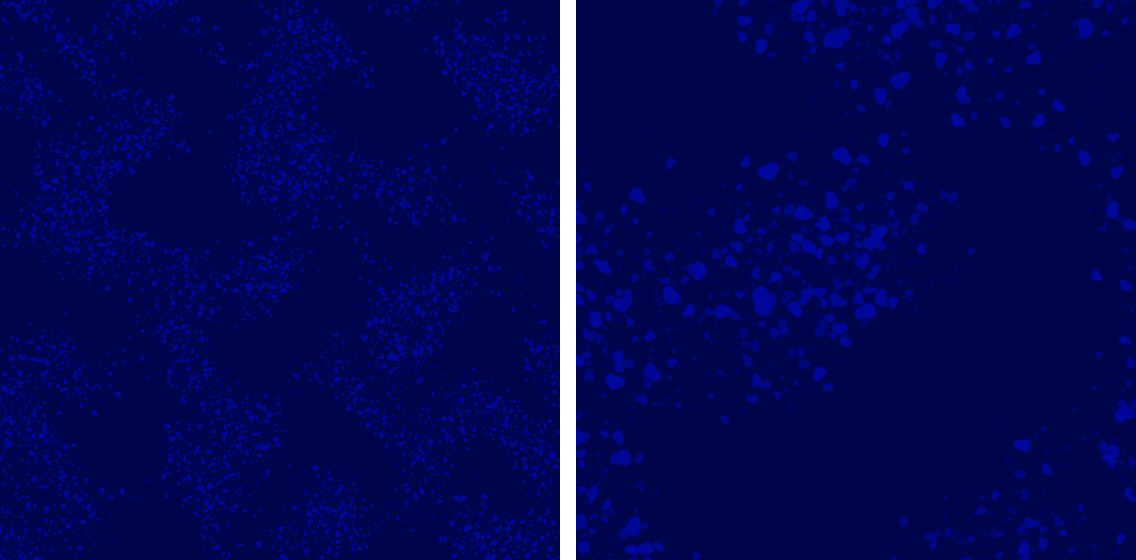
Left, the full canvas; right, a detail of the centre.
Give the GLSL for this texture, as a WebGL 2 fragment shader.

```glsl
#version 300 es
precision highp float;
// Deep blue ground sprinkled with irregular brighter blue specks.
// Three sizes of cellular specks are thinned by a field of warped, layered
// sines, which gathers them into loose clusters and leaves empty hollows.

uniform vec2 u_resolution;
out vec4 fragColor;

const vec3 GROUND = vec3(0.0, 0.016, 0.295);
const vec3 SPECK = vec3(0.0, 0.03, 0.62);

// Per layer: cells across, smallest radius, largest radius, peak density
const vec4 LARGE = vec4(72.0, 0.0032, 0.0055, 0.45);
const vec4 MEDIUM = vec4(110.0, 0.0018, 0.0034, 0.62);
const vec4 TINY = vec4(180.0, 0.0007, 0.0017, 0.85);

// Range of opacity in each layer
const vec2 LARGE_OPACITY = vec2(0.85, 1.0);
const vec2 MEDIUM_OPACITY = vec2(0.55, 1.0);
const vec2 TINY_OPACITY = vec2(0.12, 0.6);

const float EDGE_SOFTNESS = 0.0019;
const float CLUSTER_FREQUENCY = 17.0;
const vec2 CLUSTER_RANGE = vec2(-1.6, 2.6);
const float TAU = 6.2831853;

uint mixBits(uint n) {
    n = (n ^ (n >> 16)) * 0x7feb352du;
    n = (n ^ (n >> 15)) * 0x846ca68bu;
    return n ^ (n >> 16);
}

// Four random values in 0..1 for a cell
vec4 hash4(vec2 cell, uint seed) {
    uvec2 c = uvec2(ivec2(cell) + 4096);
    uint a = mixBits(c.x + mixBits(c.y + mixBits(seed)));
    uint b = mixBits(a + 1u);
    uint d = mixBits(b + 2u);
    uint e = mixBits(d + 3u);
    return vec4(uvec4(a, b, d, e) >> 8) / 16777216.0;
}

// Warped sines in turning directions: 0 in hollows, 1 in clusters
float clusterField(vec2 p) {
    p += 0.035 * sin(p.yx * vec2(19.0, 23.0) + vec2(1.3, 4.1));
    float sum = 0.0;
    float frequency = CLUSTER_FREQUENCY;
    for (int i = 0; i < 5; i++) {
        float angle = 2.4 * float(i) + 0.5;
        vec2 direction = vec2(cos(angle), sin(angle));
        sum += sin(dot(p, direction) * frequency + 1.7 * float(i * i));
        frequency *= 1.22;
    }
    return smoothstep(CLUSTER_RANGE.x, CLUSTER_RANGE.y, sum);
}

// Approximate signed distance to a lumpy, slightly stretched disc
float speckDistance(vec2 d, float radius, vec2 shape) {
    float angle = atan(d.y, d.x + 1e-7);
    float lumps = 0.17 * sin(2.0 * angle + TAU * shape.x)
                + 0.12 * sin(3.0 * angle + TAU * shape.y);
    return length(d) - radius * (1.0 + lumps);
}

// Strongest coverage among the specks of the neighbouring cells
float speckLayer(vec2 p, vec4 layer, vec2 opacity, uint seed, float edge) {
    vec2 home = floor(p * layer.x);
    float coverage = 0.0;
    for (int y = -1; y <= 1; y++) {
        for (int x = -1; x <= 1; x++) {
            vec2 cell = home + vec2(x, y);
            vec4 place = hash4(cell, seed);
            vec4 look = hash4(cell, seed + 17u);
            vec2 center = (cell + place.xy) / layer.x;
            float density = layer.w * clusterField(center);
            float radius = mix(layer.y, layer.z, pow(look.x, 1.4));
            float dist = speckDistance(p - center, radius, look.yz);
            float mask = 1.0 - smoothstep(-0.5 * edge, 0.5 * edge, dist);
            mask *= step(place.z, density) * mix(opacity.x, opacity.y, look.w);
            coverage = max(coverage, mask);
        }
    }
    return coverage;
}

void main() {
    float size = min(u_resolution.x, u_resolution.y);
    vec2 p = gl_FragCoord.xy / size;
    float edge = max(EDGE_SOFTNESS, 1.0 / size);

    float coverage = speckLayer(p, LARGE, LARGE_OPACITY, 11u, edge);
    coverage = max(coverage, speckLayer(p, MEDIUM, MEDIUM_OPACITY, 47u, edge));
    coverage = max(coverage, speckLayer(p, TINY, TINY_OPACITY, 83u, edge));

    fragColor = vec4(mix(GROUND, SPECK, coverage), 1.0);
}
```
